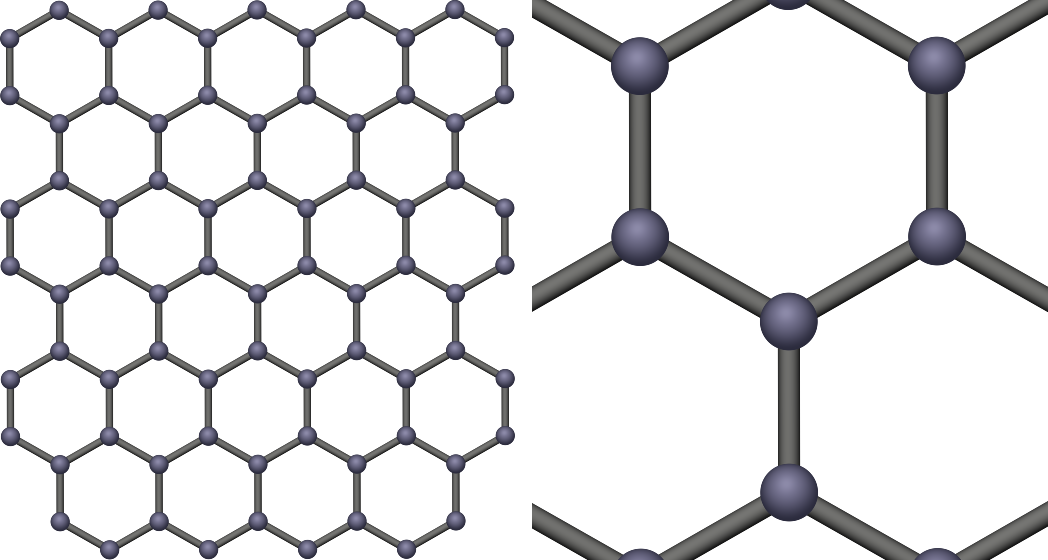
Left: the whole. Right: its middle third, enlarged.
A Shadertoy shader for this pattern:

```glsl
#define ORIGIN vec2(0.0173, 0.0438)   // first row midline, from the top left
#define CELL vec2(0.08835, 0.1522)    // column and row spacing
#define ZIGZAG 0.0252                 // vertical offset of nodes in a row
#define TILT 0.002
#define NODE_RADIUS 0.0172
#define ROD_RADIUS 0.0066
#define LAST_COLUMN 10.0
#define LAST_ROW 6.0
#define LIGHT vec3(-0.10, -0.30, 0.95)
#define NODE_DARK vec3(0.17, 0.17, 0.24)
#define NODE_LIGHT vec3(0.49, 0.48, 0.60)

// The last row lacks its two outermost nodes
bool nodeExists(vec2 id) {
    float inset = id.y == LAST_ROW ? 1.0 : 0.0;
    return id.y >= 0.0 && id.y <= LAST_ROW
        && id.x >= inset && id.x <= LAST_COLUMN - inset;
}

// +1 for nodes below the row midline, -1 for nodes above it
float nodeSide(vec2 id) {
    return 1.0 - 2.0 * mod(id.x + id.y, 2.0);
}

vec2 nodePosition(vec2 id) {
    return id * CELL + vec2(0.0, ZIGZAG * nodeSide(id));
}

// Offset from the nearest point of a segment
vec2 segmentOffset(vec2 p, vec2 a, vec2 b) {
    vec2 pa = p - a, ba = b - a;
    return pa - ba * clamp(dot(pa, ba) / dot(ba, ba), 0.0, 1.0);
}

vec2 nearer(vec2 a, vec2 b) {
    return dot(a, a) < dot(b, b) ? a : b;
}

// Diffuse light on a round surface, seen from the front
float roundLight(vec2 offset, float radius) {
    vec2 n = offset / radius;
    float z = sqrt(max(1.0 - dot(n, n), 0.0));
    return clamp(dot(vec3(n, z), LIGHT), 0.0, 1.0);
}

float coverage(vec2 offset, float radius) {
    float pixel = 1.0 / iResolution.y;
    return 1.0 - smoothstep(-0.5 * pixel, 0.5 * pixel, length(offset) - radius);
}

void mainImage(out vec4 fragColor, in vec2 fragCoord) {
    // Lattice space: y points down, slightly turned
    vec2 p = vec2(fragCoord.x, iResolution.y - fragCoord.y) / iResolution.y - ORIGIN;
    p = vec2(p.x - TILT * p.y, p.y + TILT * p.x);
    vec2 base = floor(p / CELL + 0.5);

    // Closest node and rod among the neighbouring cells
    vec2 nodeOffset = vec2(1.0), rodOffset = vec2(1.0);
    for (float j = -1.0; j <= 1.0; j++) {
        for (float i = -1.0; i <= 1.0; i++) {
            vec2 id = base + vec2(i, j);
            if (!nodeExists(id)) continue;
            vec2 node = nodePosition(id);
            nodeOffset = nearer(nodeOffset, p - node);

            vec2 right = id + vec2(1.0, 0.0);
            if (nodeExists(right))
                rodOffset = nearer(rodOffset, segmentOffset(p, node, nodePosition(right)));

            vec2 below = id + vec2(0.0, 1.0);
            if (nodeSide(id) > 0.0 && nodeExists(below))
                rodOffset = nearer(rodOffset, segmentOffset(p, node, nodePosition(below)));
        }
    }

    // Rods on white
    float rodLight = roundLight(rodOffset, ROD_RADIUS);
    vec3 rodColor = mix(vec3(0.08), vec3(0.46, 0.46, 0.45), pow(rodLight, 1.5));
    vec3 color = mix(vec3(1.0), rodColor, coverage(rodOffset, ROD_RADIUS));

    // Nodes over rods, with a soft highlight
    float nodeLight = roundLight(nodeOffset, NODE_RADIUS);
    vec3 nodeColor = mix(NODE_DARK, NODE_LIGHT, nodeLight * nodeLight);
    nodeColor += 0.06 * pow(nodeLight, 24.0);
    color = mix(color, nodeColor, coverage(nodeOffset, NODE_RADIUS));

    fragColor = vec4(color, 1.0);
}
```
